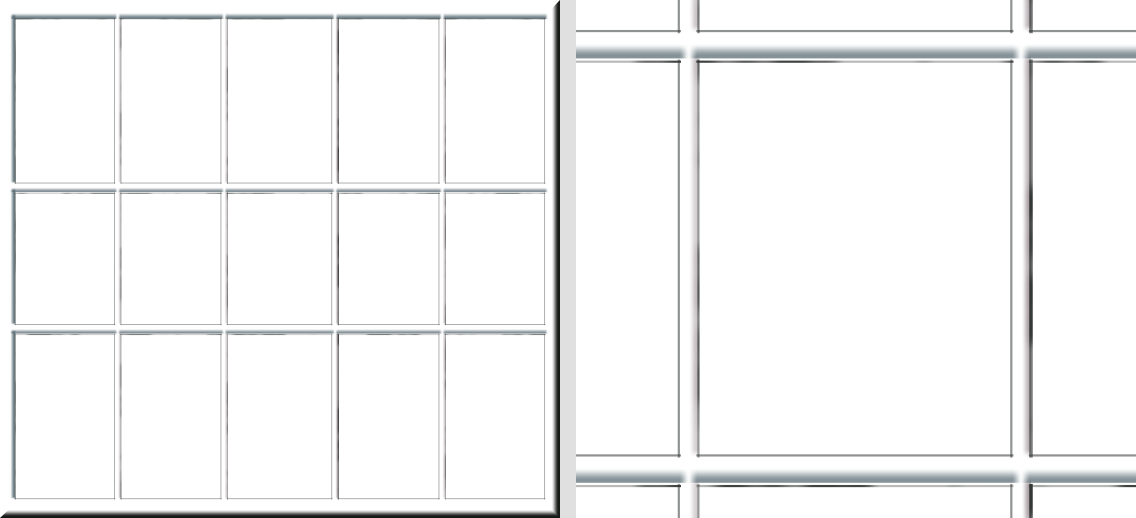
Left, the full canvas; right, a detail of the centre.
A Shadertoy shader for this pattern:

```glsl
// A white bevelled lattice of five by three panes with soft cast shadows.
// Each pane adds a left and a top shadow ramp plus thin, worn edge lines;
// a mitred dark bevel closes the right and bottom sides of the canvas.

const float UNITS = 768.0;                 // design units across the canvas
const int COLS = 5;
const int ROWS = 3;
const float LEFT[6] = float[6](21.0, 166.0, 312.0, 464.0, 611.0, 756.0);
const float TOP[4] = float[4](26.0, 265.0, 459.0, 698.0);
const vec2 GAP = vec2(9.0, 14.0);          // bar thickness between panes
const float BEVEL = 12.0;
const float LINE = 1.0;
const float SIDE_SHADOW = 7.5;
const float BAR_SHADOW = 4.5;
const float TOP_SHADOW = 9.0;

const vec3 WHITE = vec3(1.0);
const vec3 STEEL = vec3(0.36, 0.43, 0.46);
const vec3 MAUVE = vec3(0.52, 0.46, 0.49);
const vec3 EDGE = vec3(0.20, 0.22, 0.21);
const vec3 BEVEL_DARK = vec3(0.09, 0.10, 0.09);

float pixel;                               // one pixel in design units

float hash(vec2 p) {
    return fract(sin(dot(p, vec2(41.3, 289.1))) * 4375.5);
}

// Antialiased half plane, positive side filled
float cover(float d) {
    return clamp(d / pixel + 0.5, 0.0, 1.0);
}

// Exact box-filtered line centred on d = 0
float stroke(float d, float width) {
    return cover(d + 0.5 * width) - cover(d - 0.5 * width);
}

// Interval from a to b with soft ends
float span(float x, float a, float b, float soft) {
    float s = max(soft, pixel);
    return smoothstep(a - s, a + s, x) * (1.0 - smoothstep(b - s, b + s, x));
}

// Shadow deepening from zero at d = width to full near the pane edge
float ramp(float d, float width) {
    return (1.0 - smoothstep(0.15 * width, width, d)) * cover(d);
}

// Uneven wear along an edge
float wear(float s, float seed) {
    float k = seed * 6.283;
    float w = sin(s * 0.043 + k) + 0.6 * sin(s * 0.117 + 2.7 * k)
            + 0.3 * sin(s * 0.31 + 5.1 * k);
    return smoothstep(-0.6, 1.2, w);
}

vec3 drawPane(vec3 col, vec2 p, int c, int r) {
    vec2 lo = vec2(LEFT[c], TOP[r]);
    vec2 hi = vec2(LEFT[c + 1], TOP[r + 1]) - GAP;
    float seed = hash(vec2(c, r) + 1.0);
    bool outer = c == 0;
    bool deep = c == 3;

    // Left shadow: heavy on the outer side, faint on the inner bars
    float along = span(p.y, lo.y - (outer ? 5.0 : 2.0), hi.y - 1.0, 2.0);
    float side = ramp(lo.x - p.x, outer ? SIDE_SHADOW : BAR_SHADOW) * along;
    float sideWear = wear(p.y, seed);
    float depth = outer ? 0.92 : (deep ? 0.55 : 0.36) + 0.15 * sideWear;
    col = mix(col, outer ? STEEL : MAUVE, side * depth);

    // Top shadow, fading where the vertical bars cross it
    float across = span(p.x, lo.x - (outer ? 5.0 : 2.5), hi.x + 2.5, 2.5);
    float rise = lo.y - p.y - (r == 0 ? 0.0 : 1.5);
    float above = ramp(rise, r == 0 ? TOP_SHADOW : TOP_SHADOW - 2.0);
    col = mix(col, STEEL, above * across * (r == 0 ? 0.85 : 0.75));

    // Thin edge lines, strongest on the shaded sides
    float inX = cover(p.x - lo.x + LINE) * cover(hi.x + LINE - p.x);
    float inY = cover(p.y - lo.y + LINE) * cover(hi.y + LINE - p.y);
    float leftLine = stroke(p.x - lo.x, deep ? 1.6 * LINE : LINE) * inY;
    float topLine = stroke(p.y - lo.y, LINE) * inX;
    float rightLine = stroke(p.x - hi.x, LINE) * inY;
    float baseLine = stroke(p.y - hi.y, LINE) * inX;
    float topWear = wear(p.x, seed + 0.37);
    col = mix(col, EDGE, leftLine * ((deep ? 0.65 : 0.45) + 0.35 * sideWear));
    col = mix(col, EDGE, topLine * (0.35 + 0.6 * topWear));
    col = mix(col, EDGE, rightLine * 0.55);
    return mix(col, EDGE, baseLine * 0.55);
}

void mainImage(out vec4 fragColor, in vec2 fragCoord) {
    pixel = UNITS / iResolution.x;
    vec2 size = iResolution.xy * pixel;
    vec2 p = vec2(fragCoord.x, iResolution.y - fragCoord.y) * pixel;
    vec3 col = WHITE;

    for (int r = 0; r < ROWS; r++)
        for (int c = 0; c < COLS; c++)
            col = drawPane(col, p, c, r);

    // Outer bevel with mitred ends at the top right and bottom left
    vec2 d = size - p;
    vec2 slope = clamp(1.0 - d / BEVEL, 0.0, 1.0);
    float right = slope.x * cover(p.y - d.x);
    float bottom = slope.y * cover(p.x - d.y);
    float bevel = max(right, bottom);
    col = mix(col, BEVEL_DARK, smoothstep(0.0, 0.85, bevel));

    fragColor = vec4(col, 1.0);
}
```
